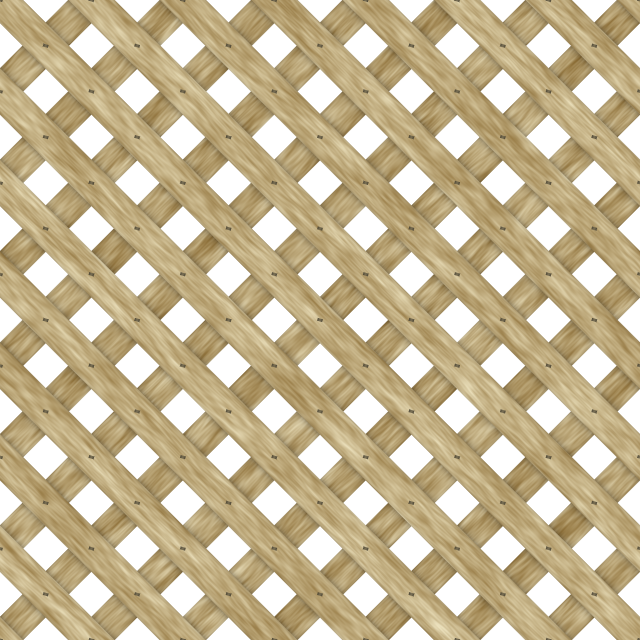
Write a WebGL 1 fragment shader that draws this pattern.

```glsl
precision highp float;

uniform vec2 u_resolution;

#define REPEATS 7.0
#define SLAT_WIDTH 0.51
#define GRAIN_CONTRAST 0.42
#define GRAIN_WARP 0.07
#define SLAT_VARIATION 0.10
#define SHADOW_DEPTH 0.24
#define STAPLE_HALF vec2(0.029, 0.016)
#define WOOD_DARK vec3(0.60, 0.49, 0.28)
#define WOOD_LIGHT vec3(0.84, 0.78, 0.62)
#define STAPLE_COLOR vec3(0.36, 0.33, 0.25)
#define GAP_COLOR vec3(1.0)

float wrapIndex(float i, float n) {
  return i - n * floor((i + 0.5) / n);
}

float hash(vec2 p) {
  vec3 h = fract(p.xyx * 0.1031);
  h += dot(h, h.yzx + 33.33);
  return fract((h.x + h.y) * h.z);
}

// Dot of a lattice gradient with the offset; x wraps after period cells
float corner(vec2 cell, vec2 offset, float period) {
  float angle = 6.2832 * hash(vec2(wrapIndex(cell.x, period), cell.y));
  return dot(vec2(cos(angle), sin(angle)), offset);
}

float gradientNoise(vec2 p, float period) {
  vec2 i = floor(p);
  vec2 f = p - i;
  vec2 w = f * f * f * (f * (f * 6.0 - 15.0) + 10.0);
  vec2 e = vec2(1.0, 0.0);
  float low = mix(corner(i, f, period), corner(i + e.xy, f - e.xy, period), w.x);
  float high = mix(corner(i + e.yx, f - e.yx, period), corner(i + e.xx, f - e.xx, period), w.x);
  return mix(low, high, w.y);
}

// Streaks drawn out along a slat, which closes after two canvas lengths
float woodGrain(float along, float across, float id) {
  float loopLength = 2.0 * REPEATS;
  float seed = id * 61.0;
  across += GRAIN_WARP * gradientNoise(vec2(along * 0.5, across * 2.0 + seed), loopLength * 0.5);
  vec2 frequency = vec2(0.5, 3.5);
  float sum = 0.0;
  for (int octave = 0; octave < 4; octave++) {
    sum += gradientNoise(vec2(along, across) * frequency + vec2(0.0, seed + 13.7), loopLength * frequency.x);
    frequency *= 2.0;
    seed += 17.0;
  }
  return sum * GRAIN_CONTRAST;
}

// Wood tone of the slat nearest to across; layer keeps the two sets apart
float slatTone(float along, float across, float layer) {
  float index = floor(across + 0.5);
  float turn = floor((index + 0.5) / REPEATS);
  float id = wrapIndex(index, REPEATS) + layer * REPEATS;
  float tint = (hash(vec2(id, 5.0)) - 0.5) * SLAT_VARIATION;
  return tint + woodGrain(along + REPEATS * turn, across - index, id);
}

float coverage(float distance, float pixel) {
  return clamp(0.5 - distance / pixel, 0.0, 1.0);
}

void main() {
  vec2 cell = gl_FragCoord.xy / u_resolution * REPEATS;
  float pixel = REPEATS / min(u_resolution.x, u_resolution.y);

  // Diagonal axes: x crosses the front slats, y crosses the back ones
  vec2 diagonal = vec2(cell.x + cell.y, cell.x - cell.y);
  vec2 local = diagonal - floor(diagonal + 0.5);
  vec2 edge = abs(local) - 0.5 * SLAT_WIDTH;

  // Back slats, shaded where they pass under the front ones
  float backTone = 0.50 + slatTone(diagonal.x, diagonal.y, 1.0);
  vec3 back = mix(WOOD_DARK, WOOD_LIGHT, backTone);
  back *= 1.0 - SHADOW_DEPTH * exp(-max(edge.x, 0.0) * 20.0);
  back *= 1.0 - 0.10 * exp(min(edge.y, 0.0) * 40.0);

  // Front slats with slightly darkened edges
  float frontTone = 0.64 + slatTone(diagonal.y, diagonal.x, 0.0);
  vec3 front = mix(WOOD_DARK, WOOD_LIGHT, frontTone);
  front *= 1.0 - 0.13 * exp(min(edge.x, 0.0) * 40.0);

  // A tilted staple at each crossing
  vec2 q = 0.5 * vec2(local.x + local.y, local.x - local.y);
  q = vec2(0.96 * q.x - 0.28 * q.y, 0.28 * q.x + 0.96 * q.y);
  vec2 outside = abs(q) - STAPLE_HALF;
  float staple = coverage(max(outside.x, outside.y), pixel);
  vec3 metal = STAPLE_COLOR * mix(1.2, 0.8, smoothstep(0.0, STAPLE_HALF.x, abs(q.x)));
  front = mix(front, metal, 0.9 * staple);

  // Layers from the gap forward
  float slatPixel = pixel * 1.414;
  vec3 color = mix(GAP_COLOR, back, coverage(edge.y, slatPixel));
  color = mix(color, front, coverage(edge.x, slatPixel));
  gl_FragColor = vec4(clamp(color, 0.0, 1.0), 1.0);
}
```
